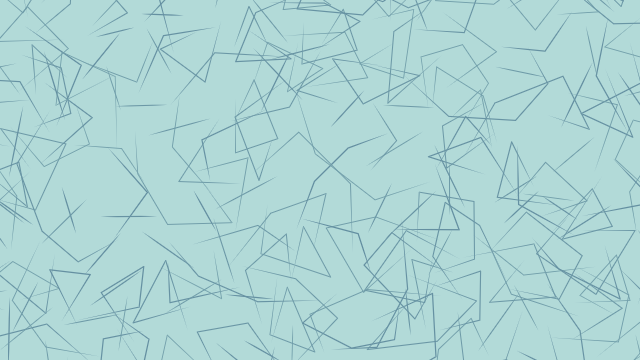
Give the GLSL for this pattern, as a Shadertoy shader.

```glsl
// Scattered, tapering pen strokes on pale teal: straight dashes and bent polylines.
// Each grid cell anchors one stroke of 1 to 4 segments, grown as two arms from a
// jittered point; neighbouring cells are searched so strokes can cross freely.

const float CELL = 0.105;   // grid spacing, in canvas heights
const float PI = 3.14159;

// Four random values in 0..1 from a cell and a seed (integer mixing)
vec4 hash4(vec2 cell, int seed) {
    uvec4 v = uvec4(ivec4(ivec2(cell) + 50, seed, seed * 7 + 3));
    v = v * 1664525u + 1013904223u;
    for (int i = 0; i < 2; i++) {
        v += v.yzxy * v.wxyz;
        v ^= v >> 16u;
    }
    return vec4(v & 65535u) / 65536.0;
}

// x: distance to segment ab, y: position along it in 0..1
vec2 segmentDistance(vec2 p, vec2 a, vec2 b) {
    vec2 ap = p - a, ab = b - a;
    float along = clamp(dot(ap, ab) / dot(ab, ab), 0.0, 1.0);
    return vec2(length(ap - ab * along), along);
}

// Share of a pixel covered by a line, correct for lines thinner than a pixel
float lineCoverage(float dist, float halfWidth, float pixel) {
    return clamp(0.5 + (halfWidth - dist) / pixel, 0.0, 1.0)
         - clamp(0.5 - (halfWidth + dist) / pixel, 0.0, 1.0);
}

// Coverage of the stroke that belongs to one cell
float strokeCoverage(vec2 p, vec2 cell, vec4 style, float pixel) {
    vec4 rnd = hash4(cell, 1);
    vec2 anchor = (cell + mix(vec2(0.1), vec2(0.9), rnd.xy)) * CELL;
    if (distance(p, anchor) > 0.43) return 0.0;

    // Many are single dashes, the rest have 2 to 4 segments
    int count = rnd.z < 0.4 ? 1 : 2 + int((rnd.z - 0.4) * 4.99);
    int backCount = count / 2;
    float heading = rnd.w * 2.0 * PI;
    float bend = style.x < 0.5 ? -1.0 : 1.0;
    float maxHalfWidth = mix(0.0012, 0.0018, style.y);
    float coverage = 0.0;

    for (int arm = 0; arm < 2; arm++) {
        int armCount = arm == 0 ? count - backCount : backCount;
        float side = arm == 0 ? 1.0 : -1.0;
        float angle = heading + (arm == 0 ? 0.0 : PI);
        vec2 start = anchor;
        for (int i = 0; i < armCount; i++) {
            vec4 leg = hash4(cell, 11 + i * 5 + arm * 17);
            // Both arms curl the same way; the forward arm starts straight
            if (i + arm > 0) angle += side * bend * mix(0.4, 2.5, leg.x);
            vec2 end = start + mix(0.11, 0.21, leg.y) * vec2(cos(angle), sin(angle));
            vec2 hit = segmentDistance(p, start, end);
            // Taper towards both free ends of the whole stroke
            float t = (float(backCount) + side * (float(i) + hit.y)) / float(count);
            float taper = min(1.0, 4.8 * t * (1.0 - t));
            coverage = max(coverage, lineCoverage(hit.x, maxHalfWidth * taper, pixel));
            start = end;
        }
    }
    return coverage;
}

void mainImage(out vec4 fragColor, in vec2 fragCoord) {
    float pixel = 1.0 / iResolution.y;
    vec2 p = fragCoord * pixel;
    vec2 home = floor(p / CELL);
    vec3 color = vec3(0.698, 0.853, 0.848);   // pale teal ground

    // Lay the strokes of all cells within reach over the ground
    for (int y = -4; y <= 4; y++) {
        for (int x = -4; x <= 4; x++) {
            vec2 cell = home + vec2(x, y);
            vec4 style = hash4(cell, 5);
            vec3 ink = mix(vec3(0.45, 0.63, 0.67), vec3(0.39, 0.56, 0.63), style.y);
            color = mix(color, ink, strokeCoverage(p, cell, style, pixel));
        }
    }
    fragColor = vec4(color, 1.0);
}
```
